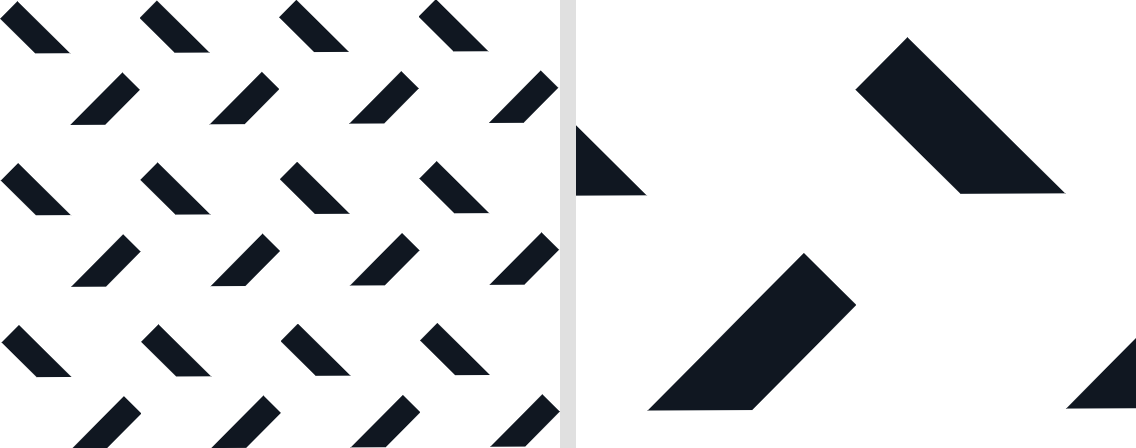
Left, the full canvas; right, a detail of the centre.
A Shadertoy shader for this pattern:

```glsl
// Dark slanted bars on white: each cell of a 4 x 3 grid holds a bar falling
// to the right and, below it, its mirror image. A bar is an intersection of
// half-planes, and the whole grid is tilted very slightly.

const float CANVAS_WIDTH = 32.12;          // in units of the bar's corner step
const vec2 PITCH = vec2(8.0, 9.285);       // cell size
const vec2 LAST_CELL = vec2(3.0, 2.0);     // 4 columns, 3 rows
const vec2 ORIGIN = vec2(0.0, 0.071);      // top left of the grid
const vec2 MIRROR_OFFSET = vec2(4.0, 4.115);
const float BAR_WIDTH = 4.0;
const float TILT = 0.0047;

const vec3 PAPER = vec3(1.0);
const vec3 INK = vec3(0.063, 0.092, 0.128);

mat2 rotation(float angle) {
    float c = cos(angle), s = sin(angle);
    return mat2(c, s, -s, c);
}

// 45 degree bar with a square upper end and a flat foot at y = 3 (y down)
float barDistance(vec2 p) {
    float sides = (abs(p.x - p.y) - 1.0) * inversesqrt(2.0);
    float upperEnd = (1.0 - p.x - p.y) * inversesqrt(2.0);
    float foot = p.y - 3.0;
    return max(max(sides, upperEnd), foot);
}

// Falling bar and its mirrored partner, from the cell's top left corner
float pairDistance(vec2 p) {
    vec2 q = p - MIRROR_OFFSET;
    q.x = BAR_WIDTH - q.x;
    return min(barDistance(p), barDistance(q));
}

// Position within the nearest cell of a finite grid
vec2 cellPosition(vec2 p, vec2 pitch, vec2 lastCell) {
    return p - pitch * clamp(floor(p / pitch), vec2(0.0), lastCell);
}

float coverage(float dist, float pixel) {
    return clamp(0.5 - dist / pixel, 0.0, 1.0);
}

void mainImage(out vec4 fragColor, in vec2 fragCoord) {
    // Canvas units, y pointing down from the top edge
    float pixel = CANVAS_WIDTH / iResolution.x;
    vec2 p = vec2(fragCoord.x, iResolution.y - fragCoord.y) * pixel;

    p = rotation(TILT) * (p - ORIGIN);
    float dist = pairDistance(cellPosition(p, PITCH, LAST_CELL));

    fragColor = vec4(mix(PAPER, INK, coverage(dist, pixel)), 1.0);
}
```
